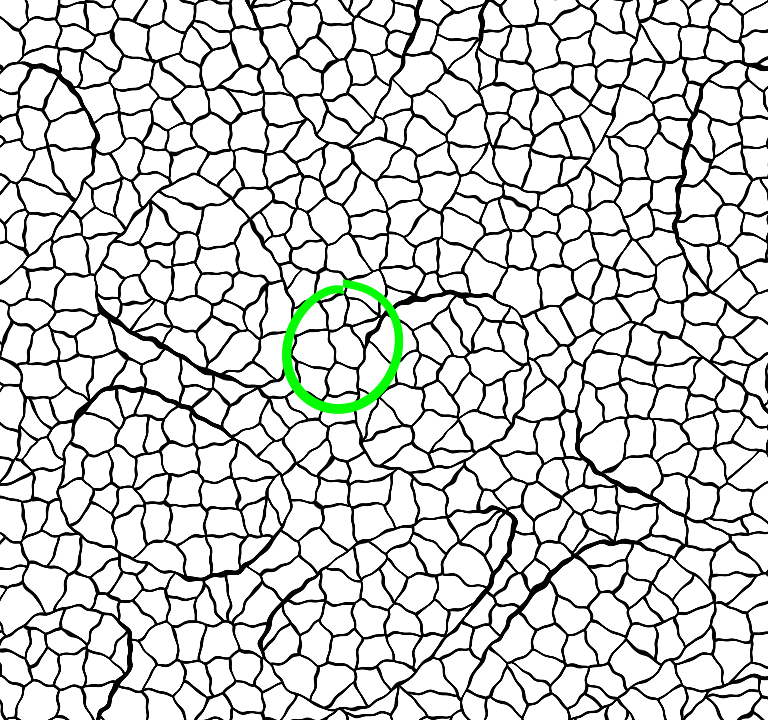
This pattern is drawn by a Shadertoy shader. Its source:

```glsl
// Black network of irregular cells on white, with a hand-drawn green loop.
// Cells are Voronoi regions cut along the contours of a layered-sine field;
// the contours become long smooth strokes that swell to a heavier line.

#define CELLS 24.0         // cells per canvas height
#define JITTER 0.82        // scatter of the cell seeds
#define BANDS 0.6          // density of the long strokes
#define THIN 0.0019        // half width of a normal line
#define THICK 0.0034       // half width of a heavy stroke
#define WOBBLE 0.0022      // waviness of the lines
#define LINE_SOFT 0.4      // edge softness in pixels
#define LOOP_CENTER vec2(-0.054, 0.019)
#define LOOP_WIDTH 0.0062  // half width of the green loop

const vec3 PAPER = vec3(1.0);
const vec3 INK = vec3(0.005);
const vec3 GREEN = vec3(0.02, 0.99, 0.02);
const float TAU = 6.2831853;

vec2 hash2(vec2 p) {
    vec3 q = fract(p.xyx * vec3(0.1031, 0.1030, 0.0973));
    q += dot(q, q.yzx + 33.33);
    return fract((q.xx + q.yz) * q.zy);
}

// Smooth field whose whole-number contours are the long strokes.
float field(vec2 p) {
    p += 0.05 * sin(p.yx * 9.0 + vec2(0.6, 2.0));
    float f = sin(dot(p, vec2(12.0, 5.0)) + 0.4)
            + sin(dot(p, vec2(-6.0, 11.0)) + 1.9)
            + 0.5 * sin(dot(p, vec2(5.0, -17.0)));
    return BANDS * f + 0.5;
}

// Distance to the nearest contour, from value over slope.
float contourDistance(vec2 p) {
    const float e = 0.001;
    float f = field(p);
    vec2 slope = vec2(field(p + vec2(e, 0.0)), field(p + vec2(0.0, e))) - f;
    return abs(f - round(f)) / max(length(slope) / e, 0.01);
}

vec2 seedIn(vec2 cell) {
    return cell + 0.5 + JITTER * (hash2(cell + 71.0) - 0.5);
}

// Distance to the nearest cell border, using only seeds of the same band.
float borderDistance(vec2 p) {
    float band = floor(field(p));
    vec2 g = p * CELLS;
    vec2 home = floor(g), nearCell = home, nearOffset = vec2(8.0);
    for (int y = -2; y <= 2; y++)
    for (int x = -2; x <= 2; x++) {
        vec2 cell = home + vec2(x, y);
        vec2 seed = seedIn(cell), offset = seed - g;
        if (floor(field(seed / CELLS)) == band &&
            dot(offset, offset) < dot(nearOffset, nearOffset)) {
            nearOffset = offset;
            nearCell = cell;
        }
    }
    float d = 8.0;
    for (int y = -2; y <= 2; y++)
    for (int x = -2; x <= 2; x++) {
        if (x == 0 && y == 0) continue;
        vec2 seed = seedIn(nearCell + vec2(x, y)), offset = seed - g;
        vec2 across = offset - nearOffset;
        if (floor(field(seed / CELLS)) == band && dot(across, across) > 1e-5)
            d = min(d, dot(0.5 * (offset + nearOffset), normalize(across)));
    }
    return d / CELLS;
}

// Distance to an egg-shaped loop whose two ends miss each other at the top.
float loopDistance(vec2 p) {
    float a = atan(p.y, p.x);
    float turn = mod(1.6 - a, TAU);
    float radius = 0.081 + 0.0055 * cos(2.0 * a - 2.27) + 0.0035 * cos(a + 2.6);
    radius += 0.005 * (exp(-turn * 5.0) - exp((turn - TAU) * 9.0));
    return abs(length(p) - radius) - 0.0007 * sin(turn - 2.0);
}

float stroke(float d, float halfWidth, float soft) {
    return 1.0 - smoothstep(halfWidth - soft, halfWidth + soft, d);
}

void mainImage(out vec4 fragColor, in vec2 fragCoord) {
    vec2 p = (fragCoord - 0.5 * iResolution.xy) / iResolution.y;
    float pixel = 1.0 / iResolution.y;

    // Slight waviness shared by borders and strokes
    vec2 q = p + WOBBLE * sin(p.yx * 113.0 + 3.0 * sin(p * 31.0));
    q += 0.5 * WOBBLE * sin(p.yx * 241.0 + 2.0 * sin(p * 67.0 + 1.0));

    // Strokes swell in some parts only
    float swell = sin(q.x * 13.0 + 2.0 * sin(q.y * 7.0)) + sin(q.y * 15.0 - q.x * 6.0);
    float weight = mix(THIN, THICK, smoothstep(0.1, 0.9, swell));

    float soft = LINE_SOFT * pixel;
    float ink = max(stroke(borderDistance(q), THIN, soft),
                    stroke(contourDistance(q), weight, soft));
    vec3 color = mix(PAPER, INK, ink);

    // Green loop on top
    float loopCover = stroke(loopDistance(p - LOOP_CENTER), LOOP_WIDTH, 0.6 * pixel);
    color = mix(color, GREEN, loopCover);
    fragColor = vec4(color, 1.0);
}
```
